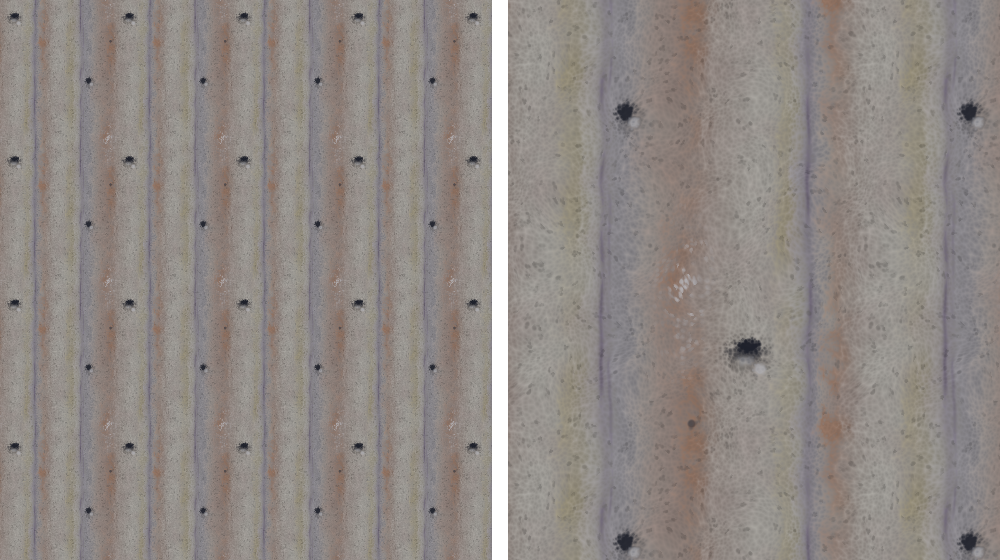
Left: the whole. Right: its middle third, enlarged.
Write a Shadertoy shader that draws this texture.

```glsl
// Weathered wooden planks with rust stains, seams and nail holes, as a repeating tile.
#define REPEATS vec2(4.292, 3.908)
#define TILE_ASPECT 1.248
#define PALE  vec3(0.618, 0.608, 0.588)
#define BROWN vec3(0.530, 0.470, 0.447)
#define STEEL vec3(0.522, 0.514, 0.537)
#define OLIVE vec3(0.560, 0.530, 0.440)
#define RUST  vec3(0.530, 0.405, 0.335)
#define SEAM  vec3(0.390, 0.355, 0.430)
#define HOLE  vec3(0.110, 0.120, 0.160)
#define CHIP  vec3(0.720, 0.720, 0.740)
#define GRAIN 0.13
#define WOBBLE 0.009

const float TAU = 6.28319;
const vec3 DUST = vec3(0.555, 0.520, 0.508);

vec2 hash2(vec2 p) {
    vec3 h = fract(p.xyx * vec3(0.1031, 0.1030, 0.0973));
    h += dot(h, h.yzx + 33.33);
    return fract((h.xx + h.yz) * h.zy);
}

// Tiling cellular noise: distance to the nearest point, and its random value
vec2 cells(vec2 p, vec2 count) {
    p *= count;
    vec2 base = floor(p), best = vec2(9.0, 0.0);
    for (int j = -1; j <= 1; j++)
    for (int i = -1; i <= 1; i++) {
        vec2 id = base + vec2(i, j);
        vec2 rnd = hash2(mod(id, count) + count);
        float d = length(id + rnd - p);
        if (d < best.x) best = vec2(d, rnd.x);
    }
    return best;
}

// Tiling layered sines, stretched along the planks
float waves(vec2 p, float seed) {
    float sum = 0.0;
    for (float i = 1.0; i < 8.0; i++) {
        vec2 rnd = hash2(vec2(i, seed));
        vec2 freq = vec2(floor(rnd.x * 13.0) - 6.0, i);
        sum += sin(TAU * (dot(freq, p) + rnd.y)) / sqrt(i);
    }
    return sum * 0.5;
}

// Soft bump that wraps around the tile
float band(float x, float center, float width) {
    float d = (fract(x - center + 0.5) - 0.5) / width;
    return exp(-d * d);
}

// Soft ellipse with a ragged rim
float spot(vec2 p, vec2 center, vec2 radius, float rag) {
    vec2 d = (fract(p - center + 0.5) - 0.5) * vec2(1.0, TILE_ASPECT) / radius;
    return 1.0 - smoothstep(0.45, 1.30, length(d) + rag);
}

void mainImage(out vec4 fragColor, in vec2 fragCoord) {
    vec2 uv = fragCoord / iResolution.xy;
    vec2 p = fract(vec2(uv.x, 1.0 - uv.y) * REPEATS);

    // Noise layers; the sines bend the cells out of their rows
    float drift = waves(p, 3.0);
    float stain = waves(p, 11.0);
    vec2 q = p + 0.012 * vec2(drift, stain);
    float dust = cells(q, vec2(89.0, 107.0)).x - 0.45;
    float fine = cells(q, vec2(47.0, 55.0)).x - 0.45;
    float fiber = cells(q, vec2(31.0, 11.0)).x - 0.45;
    float mottle = cells(q + 0.02 * fine, vec2(15.0, 17.0)).x - 0.45;
    float grit = 0.9 * dust + 0.5 * fine;
    float x = p.x + WOBBLE * drift + 0.03 * fiber + 0.03 * grit + 0.02 * mottle;

    // Broad colour bands along the planks
    vec3 col = PALE;
    col = mix(col, DUST, clamp(0.25 + 0.35 * drift + 0.5 * mottle, 0.0, 0.75));
    col = mix(col, BROWN, (0.88 + 0.10 * stain) * band(x, 0.930, 0.128));
    col = mix(col, BROWN, (0.62 + 0.15 * drift) * band(x, 0.390, 0.065));
    col = mix(col, OLIVE, (0.45 + 0.3 * stain) * band(x, 0.235, 0.030));
    col = mix(col, OLIVE, (0.50 - 0.3 * stain) * band(x, 0.615, 0.038));
    col = mix(col, STEEL, 0.85 * band(x, 0.308, 0.034));
    col = mix(col, STEEL, 0.92 * band(x, 0.750, 0.060));

    // Rust beside the seams, in blotches
    float patchy = clamp(0.55 + 0.4 * stain + 1.5 * mottle + 0.7 * grit, 0.0, 1.0);
    float rust = band(x, 0.382, 0.034) * (0.15 + band(p.y, 0.24, 0.20));
    rust += band(x, 0.970, 0.034) * (0.30 + 0.6 * band(p.y, 0.32, 0.18));
    rust += 0.7 * band(x, 0.915, 0.030) * band(p.y, 0.95, 0.18);
    col = mix(col, RUST, clamp(rust * patchy, 0.0, 0.8));

    // Thin seams that fade in and out
    float bend = p.x + 0.005 * drift + 0.006 * fiber;
    float worn = smoothstep(-0.5, 0.7, stain + fiber + 0.8 * grit);
    float rest = smoothstep(-0.4, 0.8, drift - fiber + 0.8 * grit);
    col = mix(col, SEAM, 0.25 * (band(bend, 0.305, 0.018) + band(bend, 0.709, 0.016)));
    col = mix(col, SEAM, 0.65 * worn * band(bend, 0.305, 0.006));
    col = mix(col, SEAM, 0.65 * rest * band(bend, 0.704, 0.006));
    col = mix(col, SEAM, 0.40 * worn * band(bend, 0.727, 0.005));

    // Grain and slow shading
    col *= 1.0 + GRAIN * (grit + 0.4 * fiber + 0.5 * mottle) + 0.012 * drift;

    // Pale flakes and faint pits
    vec2 flake = cells(q + 0.37, vec2(59.0, 67.0));
    float fleck = 1.0 - smoothstep(0.10, 0.60, flake.x + 0.5 * dust);
    float area = band(p.x, 0.950, 0.070) * band(p.y, 0.99, 0.15);
    float cluster = clamp(0.6 + 1.5 * mottle + 0.3 * drift, 0.0, 1.0);
    col = mix(col, CHIP, 0.85 * fleck * area * cluster * smoothstep(0.40, 0.60, flake.y));
    col *= 1.0 - 0.13 * fleck * smoothstep(0.80, 0.95, flake.y) * (1.0 - area);
    col = mix(col, HOLE, 0.45 * spot(p, vec2(0.965, 0.29), vec2(0.013), fine));

    // Large nail hole: shadow, arch, core and chips below
    float rag = 0.5 * fine + 0.5 * dust;
    col *= 1.0 - 0.18 * spot(p, vec2(0.125, 0.130), vec2(0.070, 0.055), rag);
    col = mix(col, HOLE, 0.50 * spot(p, vec2(0.125, 0.122), vec2(0.054, 0.030), rag));
    col = mix(col, HOLE, 0.95 * spot(p, vec2(0.132, 0.109), vec2(0.036, 0.022), rag));
    col = mix(col, CHIP, 0.40 * spot(p, vec2(0.120, 0.142), vec2(0.026, 0.015), rag));
    col = mix(col, CHIP, 0.65 * spot(p, vec2(0.163, 0.162), vec2(0.018, 0.018), rag));

    // Small nail hole with a lit lower edge
    col *= 1.0 - 0.15 * spot(p, vec2(0.782, 0.575), vec2(0.046, 0.052), rag);
    col = mix(col, HOLE, 0.88 * spot(p, vec2(0.775, 0.565), vec2(0.029, 0.028), rag));
    col = mix(col, CHIP, 0.60 * spot(p, vec2(0.796, 0.587), vec2(0.016, 0.018), rag));

    fragColor = vec4(clamp(col, 0.0, 1.0), 1.0);
}
```
